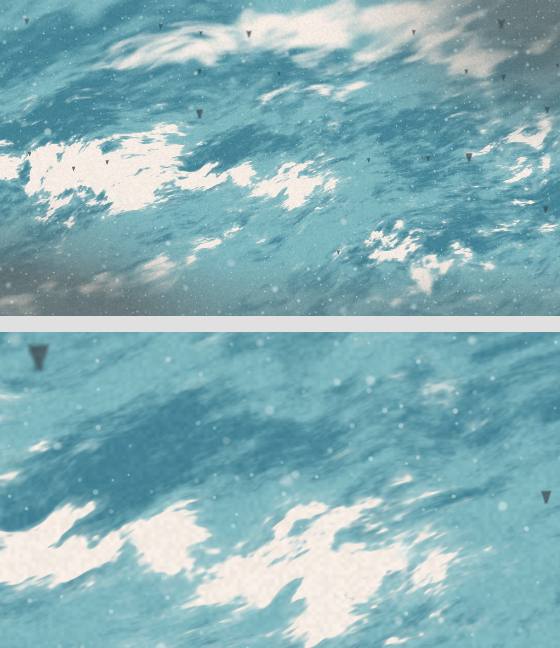
Top, the full canvas; bottom, a detail of the centre.
A WebGL 2 fragment shader for this texture:

```glsl
#version 300 es
precision highp float;
// Wind-streaked sea foam with a shallow focus, spray flecks and dark falling drops.
uniform vec2 u_resolution;
out vec4 fragColor;

float hash(vec2 p) {
  vec3 q = fract(vec3(p.xyx) * 0.1031);
  q += dot(q, q.yzx + 33.33);
  return fract((q.x + q.y) * q.z);
}

vec2 hash2(vec2 p) {
  return vec2(hash(p), hash(p + 71.7));
}

float noise(vec2 p) {
  vec2 i = floor(p), f = fract(p);
  f = f * f * (3.0 - 2.0 * f);
  return mix(mix(hash(i), hash(i + vec2(1, 0)), f.x),
             mix(hash(i + vec2(0, 1)), hash(i + vec2(1, 1)), f.x), f.y);
}

// Layered noise; a low gain suppresses the small octaves.
float fbm(vec2 p, float gain) {
  float sum = 0.0, amp = 1.0, total = 0.0;
  for (int i = 0; i < 4; i++) {
    sum += amp * noise(p);
    total += amp;
    amp *= gain;
    p = p * 2.03 + 17.3;
  }
  return sum / total;
}

// Soft bank of foam along the segment a-b.
float bank(vec2 p, vec2 a, vec2 b, float width) {
  vec2 d = b - a;
  float t = clamp(dot(p - a, d) / dot(d, d), 0.0, 1.0);
  float dist = length(p - a - d * t) / width;
  return exp(-dist * dist);
}

// Round white flecks, one candidate per cell.
float spray(vec2 p, float cell, float chance, float blur) {
  vec2 id = floor(p / cell) + cell * 1000.0;
  vec2 center = 0.3 + 0.4 * hash2(id);
  float radius = mix(0.05, 0.16, hash(id + 5.1));
  float d = length(fract(p / cell) - center);
  float soft = 0.06 + 0.08 * blur;
  return (1.0 - smoothstep(radius - soft, radius + soft, d))
         * step(hash(id + 9.4), chance) * mix(0.4, 1.0, hash(id + 3.7));
}

// Dark drops with a blunt head and a tapering tail below it.
float drops(vec2 p, float blur) {
  vec2 id = floor(p / 0.14);
  vec2 d = (fract(p / 0.14) - 0.3 - 0.4 * hash2(id + 40.0)) * 0.14;
  float size = mix(0.006, 0.015, pow(hash(id + 8.0), 2.0));
  d /= size;
  float halfWidth = mix(0.2, 0.75, smoothstep(-1.6, 0.6, d.y));
  float edge = max(abs(d.x) - halfWidth, abs(d.y + 0.4) - 1.0);
  float soft = 0.25 + 0.3 * blur;
  float chance = mix(0.12, 0.5, smoothstep(0.25, 0.7, p.y));
  return (1.0 - smoothstep(-soft, soft, edge)) * step(hash(id + 2.0), chance);
}

void main() {
  vec2 p = gl_FragCoord.xy / u_resolution.y;
  float blur = smoothstep(0.12, 0.5, abs(p.y - 0.4 + 0.06 * (p.x - 0.9)));

  // Streak coordinates: along the wind, bent by slow swells
  vec2 bend = vec2(noise(p * 3.0 + 4.0), noise(p * 3.5 + 19.0)) - 0.5;
  vec2 s = mat2(0.94, -0.34, 0.34, 0.94) * (p + 0.12 * bend);
  s += 0.025 * (vec2(noise(p * 13.0), noise(p * 13.0 + 31.0)) - 0.5);

  // Water tones
  float gain = mix(0.65, 0.3, blur);
  float swell = fbm(s * vec2(2.6, 8.0) + 7.0, 0.5);
  float ripple = fbm(s * vec2(22.0, 62.0) + 3.0, gain) - 0.5;
  float tone = swell + ripple * mix(0.65, 0.2, blur);
  vec3 color = mix(vec3(0.27, 0.52, 0.59), vec3(0.50, 0.72, 0.75), smoothstep(0.26, 0.66, tone));

  // Foam: broad banks broken up by fine streaks
  float banks = bank(p, vec2(-0.1, 0.5), vec2(0.5, 0.42), 0.09)
              + bank(p, vec2(0.5, 0.42), vec2(1.0, 0.41), 0.07)
              + 0.75 * bank(p, vec2(1.45, 0.8), vec2(1.66, 0.3), 0.11)
              + 0.8 * bank(p, vec2(0.4, 0.82), vec2(1.3, 0.96), 0.07);
  float broad = fbm(s * vec2(3.2, 8.5) + 12.0, 0.55);
  float streaks = fbm(s * vec2(15.0, 40.0) + 25.0, gain) - 0.5;
  float height = broad * 0.9 + streaks * mix(0.95, 0.35, blur) + 0.3 * min(banks, 1.1);
  float edge = mix(0.05, 0.17, blur);
  color = mix(color, vec3(0.72, 0.83, 0.83), 0.6 * smoothstep(0.48, 0.74, height));
  color = mix(color, vec3(0.96, 0.925, 0.895), smoothstep(0.71 - edge, 0.71 + edge, height));

  // Grey haze in two opposite corners and along the lower edge
  float haze = 1.0 - smoothstep(0.1, 0.72, length((p - vec2(1.8, 1.02)) * vec2(0.85, 1.2)));
  haze += 1.0 - smoothstep(0.05, 0.6, length((p - vec2(0.0, -0.02)) * vec2(0.7, 1.3)));
  haze += 0.45 * (1.0 - smoothstep(0.0, 0.22, p.y));
  haze = min(haze, 1.0);
  vec3 grey = mix(vec3(0.39, 0.44, 0.45), vec3(0.64, 0.64, 0.62), smoothstep(0.45, 0.85, height));
  color = mix(color, grey, 0.88 * haze);

  // Spray, drops and grain
  float flecks = 0.0;
  for (int i = 0; i < 3; i++) {
    float cell = 0.018 * pow(2.0, float(i));
    flecks = max(flecks, spray(p + float(i) * 0.37, cell, 0.22 - 0.07 * float(i), blur));
  }
  color = mix(color, vec3(0.84, 0.91, 0.91), 0.65 * flecks);
  color = mix(color, vec3(0.25, 0.31, 0.33), 0.8 * drops(p, blur));
  color += 0.05 * (noise(p * 230.0) - 0.5);
  fragColor = vec4(clamp(color, 0.0, 1.0), 1.0);
}
```
